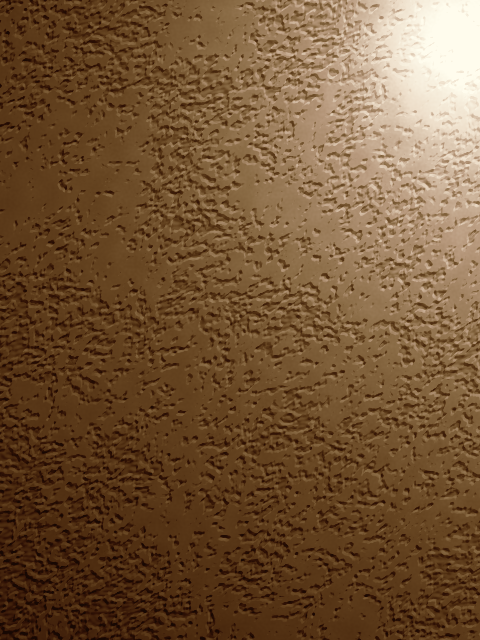
Reproduce this texture procedurally as a WebGL 2 fragment shader.

```glsl
#version 300 es
precision highp float;
// Chipped brown stucco wall, raked by a warm lamp at the upper right.

uniform vec2 u_resolution;
out vec4 fragColor;

const float TAU = 6.2831853;

// Unit gradient for a lattice cell, from an integer hash.
vec2 cellGradient(vec2 cell) {
    uvec2 k = uvec2(ivec2(cell) + 4096);
    uint h = k.x * 73856093u ^ k.y * 19349663u;
    h = (h ^ (h >> 15)) * 2246822519u;
    h = (h ^ (h >> 13)) * 3266489917u;
    h ^= h >> 16;
    float angle = TAU * float(h & 65535u) / 65536.0;
    return vec2(cos(angle), sin(angle));
}

// Gradient noise, roughly -1 to 1.
float gradientNoise(vec2 p) {
    vec2 cell = floor(p);
    vec2 f = p - cell;
    vec2 s = f * f * f * (f * (f * 6.0 - 15.0) + 10.0);
    vec2 e = vec2(1.0, 0.0);
    float a = dot(cellGradient(cell), f);
    float b = dot(cellGradient(cell + e.xy), f - e.xy);
    float c = dot(cellGradient(cell + e.yx), f - e.yx);
    float d = dot(cellGradient(cell + e.xx), f - e.xx);
    return 1.4 * mix(mix(a, b, s.x), mix(c, d, s.x), s.y);
}

// How broken the plaster is: low on smooth patches, high on rough ones.
float roughness(vec2 p) {
    float patches = 0.85 * gradientNoise(p * 5.5 + 3.7) + 0.6 * gradientNoise(p * 13.0 + 21.0);
    float ragged = 0.4 * gradientNoise(p * 30.0 + 11.0);
    float darkCorner = 1.0 - smoothstep(0.1, 0.55, length(p));
    return patches + ragged + 0.5 * darkCorner;
}

// Depth of the short, mostly level chips, 0 on the trowelled surface.
float pitDepth(vec2 p, float rough) {
    vec2 bend = vec2(gradientNoise(p * 11.0 + 40.0), gradientNoise(p * 11.0 + 70.0));
    vec2 q = p + 0.009 * bend;
    q.y -= 0.12 * q.x;
    float chips = gradientNoise(q * vec2(56.0, 82.0))
        + 0.75 * gradientNoise(q * vec2(112.0, 140.0) + 9.0)
        + 0.35 * gradientNoise(q.yx * 215.0 + 52.0);
    float pit = smoothstep(0.0, 0.5, chips + 0.8 * rough - 0.08);
    float pitFloor = gradientNoise(q * vec2(95.0, 165.0) + 33.0);
    return pit * (1.0 + 0.6 * pitFloor);
}

// Lamp falloff in palette steps.
float lampTone(vec2 p, float aspect) {
    vec2 toLamp = p - vec2(0.96 * aspect, 0.94);
    float d2 = dot(toLamp, toLamp);
    float ambient = 0.45 + 1.1 * p.x / aspect + 0.65 * p.y + 0.6 * sin(0.5 * TAU * p.y);
    return ambient + 2.5 * exp(-5.0 * d2) + 1.7 * exp(-75.0 * d2);
}

// Palette from deep shadow to lamp white, one colour per step.
vec3 plasterColor(float tone) {
    vec3 c = vec3(0.09, 0.03, 0.01);
    c = mix(c, vec3(0.19, 0.07, 0.02), clamp(tone + 1.0, 0.0, 1.0));
    c = mix(c, vec3(0.30, 0.17, 0.06), clamp(tone, 0.0, 1.0));
    c = mix(c, vec3(0.40, 0.27, 0.13), clamp(tone - 1.0, 0.0, 1.0));
    c = mix(c, vec3(0.54, 0.42, 0.27), clamp(tone - 2.0, 0.0, 1.0));
    c = mix(c, vec3(0.72, 0.60, 0.49), clamp(tone - 3.0, 0.0, 1.0));
    c = mix(c, vec3(0.93, 0.87, 0.79), clamp(tone - 4.0, 0.0, 1.0));
    return mix(c, vec3(1.0, 0.99, 0.93), clamp(tone - 5.0, 0.0, 1.0));
}

void main() {
    vec2 p = gl_FragCoord.xy / u_resolution.y;
    float aspect = u_resolution.x / u_resolution.y;

    // Relief: compare the depth here with the depth a step toward the lamp.
    vec2 lampStep = 0.005 * normalize(vec2(0.5, 0.85));
    float rough = roughness(p);
    float depth = pitDepth(p, rough);
    float slope = pitDepth(p + lampStep, rough) - depth;
    float relief = 1.35 * min(slope, 0.0) + 0.65 * max(slope, 0.0) - 0.3 * depth;

    // Light: relief washes out close to the lamp; fine grain covers everything.
    float light = lampTone(p, aspect);
    float contrast = mix(1.0, 0.4, smoothstep(3.2, 5.2, light));
    float grain = 0.08 * gradientNoise(p * 210.0) + 0.15 * gradientNoise(p * 30.0 + 5.0);

    fragColor = vec4(plasterColor(light + contrast * relief + grain), 1.0);
}
```
